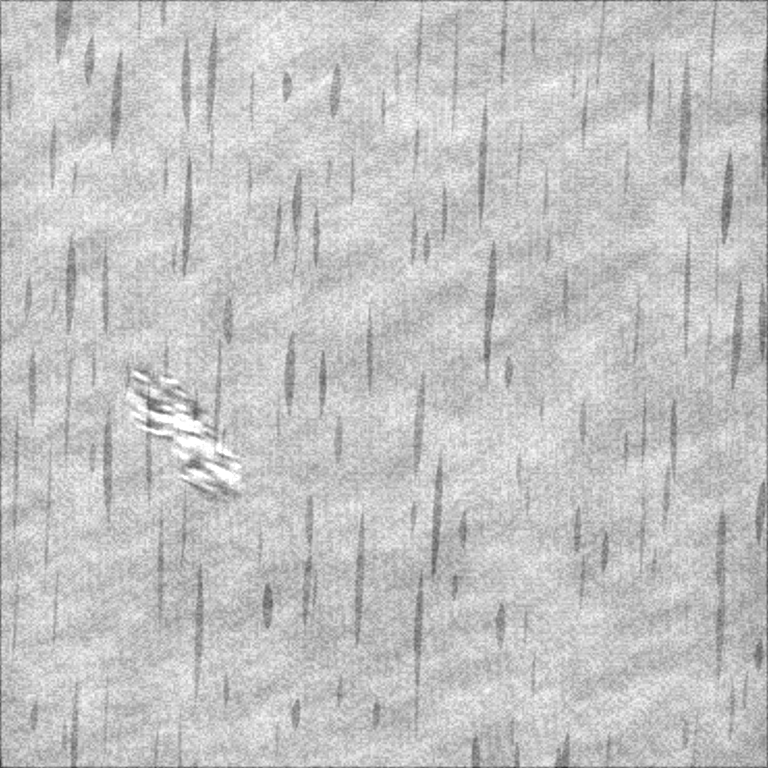
Write a WebGL 2 fragment shader that draws this texture.

```glsl
#version 300 es
precision highp float;
// Pale grey sheet with soft slanted mottling, fine grain and dark upright flecks.
// Flecks are tapered spindles scattered over a jittered grid; a small scuffed
// patch of stretched noise and a thin dark rim complete the surface.
uniform vec2 u_resolution;
out vec4 fragColor;

const vec2 FLECK_GRID = vec2(22.0, 7.0);
const float PAPER_GREY = 0.783;

float hash(vec2 p) {
  return fract(sin(dot(p, vec2(127.1, 311.7))) * 43758.5453);
}

float noise(vec2 p) {
  vec2 cell = floor(p);
  vec2 f = fract(p);
  f = f * f * (3.0 - 2.0 * f);
  float low = mix(hash(cell), hash(cell + vec2(1.0, 0.0)), f.x);
  float high = mix(hash(cell + vec2(0.0, 1.0)), hash(cell + 1.0), f.x);
  return mix(low, high, f.y);
}

// Layered noise centred on zero
float fbm(vec2 p, int octaves) {
  float sum = 0.0;
  float gain = 0.5;
  for (int i = 0; i < octaves; i++) {
    sum += gain * (noise(p) - 0.5);
    p = p * 2.03 + 17.3;
    gain *= 0.55;
  }
  return sum;
}

// Coverage of one leaning spindle, narrowing and fading to its tips
float spindle(vec2 d, float halfLength, float halfWidth, float lean, float bend) {
  float t = d.y / halfLength;
  float taper = max(1.0 - t * t, 0.0);
  float offset = abs(d.x - lean * d.y - bend * t * t);
  float soft = 0.0022;
  float body = 1.0 - smoothstep(-soft, soft, offset - halfWidth * taper);
  return body * smoothstep(0.0, 0.35, taper);
}

// Darkest fleck at a point, searched over the neighbouring grid cells
float flecks(vec2 uv) {
  vec2 home = floor(uv * FLECK_GRID);
  float dark = 0.0;
  for (int y = -1; y <= 1; y++) {
    for (int x = -1; x <= 1; x++) {
      vec2 cell = home + vec2(x, y);
      vec2 jitter = vec2(hash(cell + 3.1), hash(cell + 7.7));
      float size = hash(cell + 12.9);
      float girth = hash(cell + 21.3);
      float lean = mix(-0.01, 0.09, hash(cell + 33.7));
      float bend = 0.005 * (hash(cell + 41.9) - 0.5);
      float present = step(hash(cell + 55.1), 0.88);
      float halfLength = mix(0.022, 0.105, size * size);
      float halfWidth = mix(0.0022, 0.0068, girth * girth);
      float depth = mix(0.1, 0.25, 0.5 * girth + 0.5 * hash(cell + 63.3));
      vec2 d = uv - (cell + jitter) / FLECK_GRID;
      float cover = spindle(d, halfLength, halfWidth, lean, bend);
      dark = max(dark, present * depth * cover);
    }
  }
  return dark;
}

float segmentDistance(vec2 p, vec2 a, vec2 b) {
  vec2 ab = b - a;
  float t = clamp(dot(p - a, ab) / dot(ab, ab), 0.0, 1.0);
  return length(p - a - ab * t);
}

// Rough patch: thin light and dark ridges inside a ragged capsule
float scuff(vec2 uv, vec2 start, vec2 end, float radius) {
  float ragged = 0.04 * fbm(uv * 40.0, 2);
  float mask = 1.0 - smoothstep(0.5 * radius, radius,
                                segmentDistance(uv, start, end) + ragged);
  vec2 q = vec2(uv.x, uv.y + 0.35 * uv.x + 0.012 * noise(uv * 30.0));
  float ridges = noise(q * vec2(55.0, 170.0)) - 0.47;
  return mask * ridges * 0.75;
}

// Slanted cloudy mottling, with wide uneven tone beneath it
float mottling(vec2 uv) {
  vec2 slanted = vec2(uv.x, uv.y - 0.3 * uv.x);
  float clouds = fbm(slanted * vec2(17.0, 34.0), 3);
  float tone = fbm(uv * vec2(3.0, 5.0) + 9.0, 2);
  return 0.27 * clouds + 0.09 * tone;
}

float grain(vec2 uv) {
  return 0.2 * (noise(uv * 370.0) - 0.5) + 0.09 * (noise(uv * 190.0 + 5.0) - 0.5);
}

// Faint falloff near the sides and a hard narrow border
float rim(vec2 uv) {
  vec2 inset = min(uv, 1.0 - uv);
  float edge = min(inset.x, inset.y);
  float falloff = 0.035 * (1.0 - smoothstep(0.0, 0.06, edge));
  float border = 0.26 * (1.0 - smoothstep(0.0005, 0.0032, edge));
  return falloff + border;
}

void main() {
  vec2 uv = gl_FragCoord.xy / u_resolution;
  float grey = PAPER_GREY + 0.03 * (uv.y - uv.x);
  grey += mottling(uv) + grain(uv);
  grey -= flecks(uv);
  grey += scuff(uv, vec2(0.195, 0.49), vec2(0.285, 0.38), 0.042);
  grey -= rim(uv);
  fragColor = vec4(vec3(clamp(grey, 0.0, 1.0)), 1.0);
}
```
